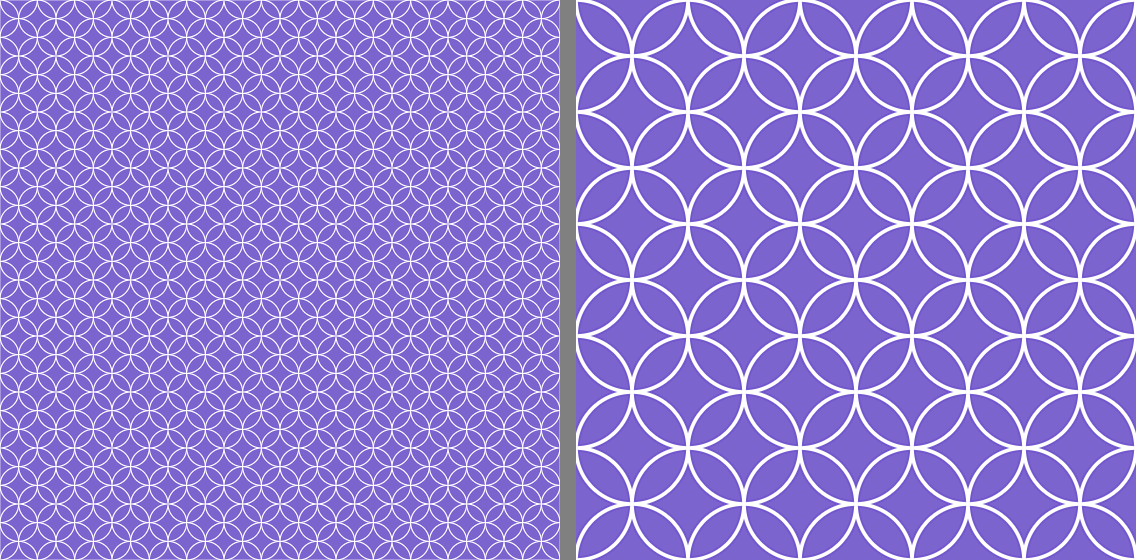
Left, the full canvas; right, a detail of the centre.
Give the GLSL for this pattern, as a Shadertoy shader.

```glsl
// Interlaced white circles forming four-petal rosettes on violet.

const float REPEATS = 15.0;       // tiles across and down
const float RADIUS = 0.5;         // circle radius, in tiles
const float LINE_WIDTH = 0.033;   // stroke width, in tiles
const float FRINGE_WIDTH = 0.018; // darker rim beside each stroke, in tiles
const float BORDER_WIDTH = 0.014; // pale canvas edge, in tiles
const float BORDER_OPACITY = 0.6;

const vec3 GROUND = vec3(0.488, 0.391, 0.812);
const vec3 FRINGE = vec3(0.445, 0.340, 0.797);
const vec3 LINE = vec3(1.0);

// Distance to the outlines of circles repeated once per tile
float circleGrid(vec2 p, vec2 center) {
    vec2 q = fract(p - center + 0.5) - 0.5;
    return abs(length(q) - RADIUS);
}

// Antialiased coverage of a band around distance zero
float coverage(float dist, float halfWidth, float pixel) {
    return clamp(0.5 + (halfWidth - dist) / pixel, 0.0, 1.0);
}

void mainImage(out vec4 fragColor, in vec2 fragCoord) {
    float pixel = REPEATS / iResolution.y;
    vec2 p = fragCoord * pixel;
    vec2 size = iResolution.xy * pixel;

    // Two circle lattices, offset by half a tile, overlap into petals
    float dist = min(circleGrid(p, vec2(0.5, 0.0)),
                     circleGrid(p, vec2(0.0, 0.5)));

    // Ground, soft dark rim, then the stroke
    float halfLine = 0.5 * LINE_WIDTH;
    vec3 color = mix(GROUND, FRINGE, coverage(dist, halfLine + FRINGE_WIDTH, pixel));
    color = mix(color, LINE, coverage(dist, halfLine, pixel));

    // Thin pale edge of the canvas
    vec2 toEdge = min(p, size - p);
    float border = coverage(min(toEdge.x, toEdge.y), BORDER_WIDTH, pixel);
    color = mix(color, LINE, BORDER_OPACITY * border);

    fragColor = vec4(color, 1.0);
}
```
